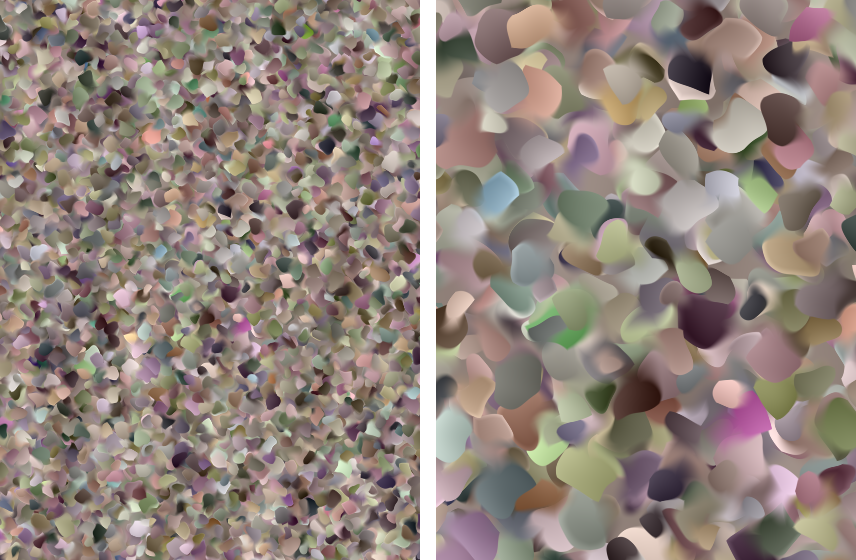
Left: the whole. Right: its middle third, enlarged.
This texture is drawn by a WebGL 1 fragment shader. Its source:

```glsl
precision highp float;
uniform vec2 u_resolution;

// Grain colours, from most to least common
const vec3 TAUPE = vec3(0.56, 0.50, 0.47);
const vec3 SAND  = vec3(0.66, 0.60, 0.55);
const vec3 MAUVE = vec3(0.45, 0.40, 0.41);
const vec3 PALE  = vec3(0.77, 0.73, 0.70);
const vec3 OLIVE = vec3(0.47, 0.42, 0.34);
const vec3 DARK  = vec3(0.29, 0.25, 0.24);

const float GRAINS_ACROSS = 27.0;
const float MIN_RADIUS = 0.40;
const float MAX_RADIUS = 0.78;
const float SOFT_SIDE = 0.95;      // fade width on a grain's blurred side
const float TINT = 0.13;           // random hue shift
const float VIVID_TINT = 0.30;     // hue shift of the rare vivid grains
const float VIVID_SHARE = 0.06;
const float SHADING = 0.09;        // light gradient across a grain
const float RIM_LIGHT = 0.10;
const float STREAK = 0.035;        // broad vertical light and dark bands
const float WARP = 0.10;           // wobble of the grain outlines
const float CONTRAST = 1.10;
const int LAYERS = 4;

vec3 hash3(vec2 cell, float seed) {
  vec3 h = fract(vec3(cell.xyx + seed * 17.3) * vec3(0.1031, 0.1030, 0.0973));
  h += dot(h, h.yxz + 33.33);
  return fract((h.xxy + h.yzz) * h.zyx);
}

vec3 grainColor(vec2 cell, float seed) {
  vec3 pick = hash3(cell, seed);
  vec3 hue = hash3(cell, seed + 5.0) - 0.5;
  vec3 color = TAUPE;
  color = mix(color, SAND,  step(0.26, pick.x));
  color = mix(color, MAUVE, step(0.50, pick.x));
  color = mix(color, PALE,  step(0.65, pick.x));
  color = mix(color, OLIVE, step(0.77, pick.x));
  color = mix(color, DARK,  step(0.89, pick.x));
  hue -= dot(hue, vec3(0.333));
  float tint = mix(TINT, VIVID_TINT, step(pick.y, VIVID_SHARE));
  return color + hue * tint + (pick.z - 0.5) * 0.07;
}

// Layered sines bend the outlines
vec2 wobble(vec2 p) {
  return sin(p.yx * 3.1 + sin(p * 1.7) * 1.5)
       + 0.5 * sin(p.yx * 6.7 + p * 2.3 + 1.3);
}

// Paints one rounded grain: crisp on one side, fading out on the other
vec3 paintGrain(vec3 under, vec2 offset, vec2 cell, float seed, float pixel) {
  vec3 shape = hash3(cell, seed + 11.0);
  vec3 look = hash3(cell, seed + 23.0);
  float angle = 6.2832 * shape.x;
  float c = cos(angle);
  float s = sin(angle);
  float radius = mix(MIN_RADIUS, MAX_RADIUS, shape.y);
  vec2 q = mat2(c, -s, s, c) * offset / radius;
  q.y *= mix(1.0, 1.5, shape.z);

  float roundDist = length(q);
  float boxDist = max(abs(q.x), abs(q.y)) * 1.15;
  float d = mix(roundDist, boxDist, look.x * 0.75);
  float facing = q.x / max(roundDist, 0.001);
  float blur = smoothstep(-0.6, 0.7, facing + (look.y - 0.5) * 1.2);
  float edge = 1.6 * pixel / radius;
  float width = mix(edge, SOFT_SIDE, blur);
  float cover = 1.0 - smoothstep(1.0 - width, 1.0, d);

  float rim = smoothstep(0.72, 1.0, d) * (1.0 - blur) * step(0.72, look.z);
  vec3 color = grainColor(cell, seed);
  color += SHADING * q.y + RIM_LIGHT * rim;
  return mix(under, color, cover);
}

void main() {
  vec2 p = gl_FragCoord.xy / u_resolution.x * GRAINS_ACROSS;
  float pixel = GRAINS_ACROSS / u_resolution.x;
  vec2 bent = p + WARP * wobble(p);
  vec3 color = TAUPE;

  // Stack shifted layers of scattered grains
  for (int layer = 0; layer < LAYERS; layer++) {
    float seed = float(layer) * 3.7 + 1.0;
    vec2 q = bent + vec2(0.37, 0.61) * float(layer) + 40.0;
    vec2 home = floor(q);
    for (int j = -1; j <= 1; j++) {
      for (int i = -1; i <= 1; i++) {
        vec2 cell = home + vec2(float(i), float(j));
        vec2 center = cell + 0.1 + 0.8 * hash3(cell, seed + 31.0).xy;
        color = paintGrain(color, q - center, cell, seed, pixel);
      }
    }
  }

  // Broad upright bands
  float band = sin(p.x * 0.83 + 1.4 * sin(p.y * 0.21))
             + sin(p.x * 1.57 + 1.9 * sin(p.y * 0.34 + 2.0));
  color = TAUPE + (color - TAUPE) * CONTRAST + STREAK * band;
  gl_FragColor = vec4(clamp(color, 0.0, 1.0), 1.0);
}
```
